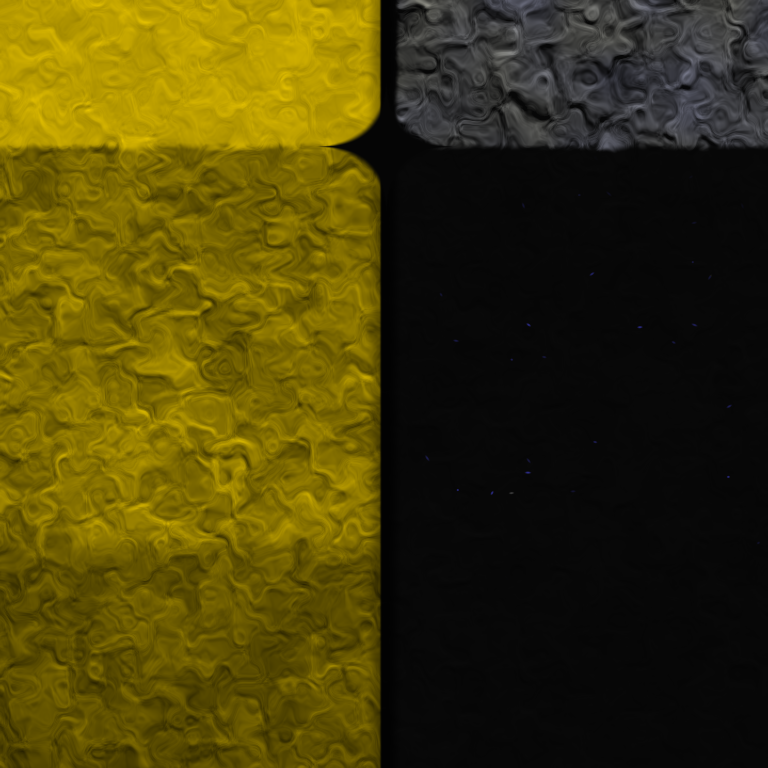
Write a WebGL 2 fragment shader that draws this texture.

```glsl
#version 300 es
precision highp float;
// Rough plaster in yellow, grey and black panels, parted by a dark seam and a
// four-pointed star. Warped value noise is embossed for relief, then tinted
// per panel; hashed cells scatter small ring pits and faint blue flecks.
uniform vec2 u_resolution;
out vec4 fragColor;

float hash(vec2 p) {
    return fract(sin(dot(p, vec2(127.1, 311.7))) * 43758.5453);
}

float noise(vec2 p) {
    vec2 i = floor(p), f = fract(p);
    f = f * f * (3.0 - 2.0 * f);
    return mix(mix(hash(i), hash(i + vec2(1, 0)), f.x),
               mix(hash(i + vec2(0, 1)), hash(i + vec2(1, 1)), f.x), f.y);
}

float fbm(vec2 p) {
    float sum = 0.0, amp = 0.5;
    for (int i = 0; i < 4; i++) {
        sum += amp * noise(p);
        p = mat2(1.6, 1.2, -1.2, 1.6) * p + 7.3;
        amp *= 0.5;
    }
    return sum;
}

// Bumpy surface height, with folds made by domain warping
float height(vec2 uv) {
    vec2 warp = vec2(noise(uv * 48.0), noise(uv * 48.0 + 31.0)) - 0.5;
    return fbm(uv * 36.0 + warp * 1.8);
}

// Dark rings with a lit lower rim, in a few hashed cells
float pits(vec2 uv) {
    vec2 cell = floor(uv * 14.0);
    vec2 centre = 0.3 + 0.4 * vec2(hash(cell + 3.0), hash(cell + 8.0));
    vec2 d = (fract(uv * 14.0) - centre) / 14.0;
    float ring = smoothstep(0.005, 0.0, abs(length(d) - 0.009));
    return step(0.95, hash(cell + 17.0)) * ring * (-0.55 - d.y * 70.0);
}

// Short, tilted specks in sparse cells
float flecks(vec2 uv) {
    vec2 cell = floor(uv * 46.0);
    vec2 d = fract(uv * 46.0) - 0.3 - 0.4 * vec2(hash(cell), hash(cell + 5.0));
    float tilt = (hash(cell + 9.0) - 0.5) * 2.4;
    d = mat2(cos(tilt), -sin(tilt), sin(tilt), cos(tilt)) * d;
    float lengthwise = mix(0.1, 0.28, hash(cell + 12.0));
    float speck = smoothstep(1.0, 0.1, length(d / vec2(lengthwise, 0.1)));
    return speck * step(0.93, hash(cell + 21.0)) * mix(0.3, 1.0, hash(cell + 2.0));
}

void main() {
    vec2 uv = gl_FragCoord.xy / u_resolution;

    // Relief: height plus its slope towards the light
    float h = height(uv);
    float slope = h - height(uv + vec2(0.001, 0.005));
    float patches = fbm(uv * 9.0 + 4.0) - 0.47;
    float relief = (h - 0.47) * 0.9 + slope * 1.1 + patches * 0.4 + pits(uv) * 0.4;

    // Band masks, with slightly ragged borders
    float ragged = uv.y + (h - 0.47) * 0.012;
    float topBand = smoothstep(0.803, 0.814, ragged);
    float lowBand = smoothstep(0.31, 0.27, ragged);

    // Yellow panels on the left
    float shade = mix(0.505, 0.43, smoothstep(0.5, 0.8, uv.y));
    shade = mix(shade, 0.365, lowBand);
    shade *= 1.0 + relief * 0.85;
    shade = mix(shade, 0.725 * (1.0 + relief * 0.32), topBand);
    shade *= 1.0 - 0.3 * smoothstep(0.475, 0.496, uv.x);
    vec3 yellow = shade * vec3(1.0, 0.845, 0.0);

    // Black panel with blue flecks, under a grey panel
    float fleckZone = smoothstep(0.24, 0.36, uv.y) * smoothstep(0.84, 0.58, uv.y);
    fleckZone *= smoothstep(0.53, 0.56, uv.x);
    vec3 black = vec3(0.028) + 0.012 * relief;
    black += flecks(uv) * fleckZone * mix(vec3(0.14, 0.14, 0.5), vec3(0.3), step(0.75, noise(uv * 46.0)));
    float greyLevel = 0.235 * max(0.12, 1.0 + relief * 1.9);
    vec3 grey = greyLevel * mix(vec3(1.0, 1.0, 0.92), vec3(0.94, 0.96, 1.12), noise(uv * 20.0));
    float greyMask = topBand * smoothstep(0.513, 0.521, uv.x + (h - 0.47) * 0.008);
    vec3 right = mix(black, grey, greyMask);

    // Seam between the halves
    right *= mix(0.3, 1.0, smoothstep(0.505, 0.525, uv.x));
    vec3 color = mix(yellow, right, smoothstep(0.4935, 0.4975, uv.x));

    // Four-pointed star with concave sides
    vec2 arm = abs(uv - vec2(0.503, 0.809)) / vec2(0.09, 0.085);
    float star = pow(arm.x, 0.55) + pow(arm.y, 0.55);
    color = mix(vec3(0.02), color, smoothstep(0.9, 1.06, star));

    fragColor = vec4(clamp(color, 0.0, 1.0), 1.0);
}
```
